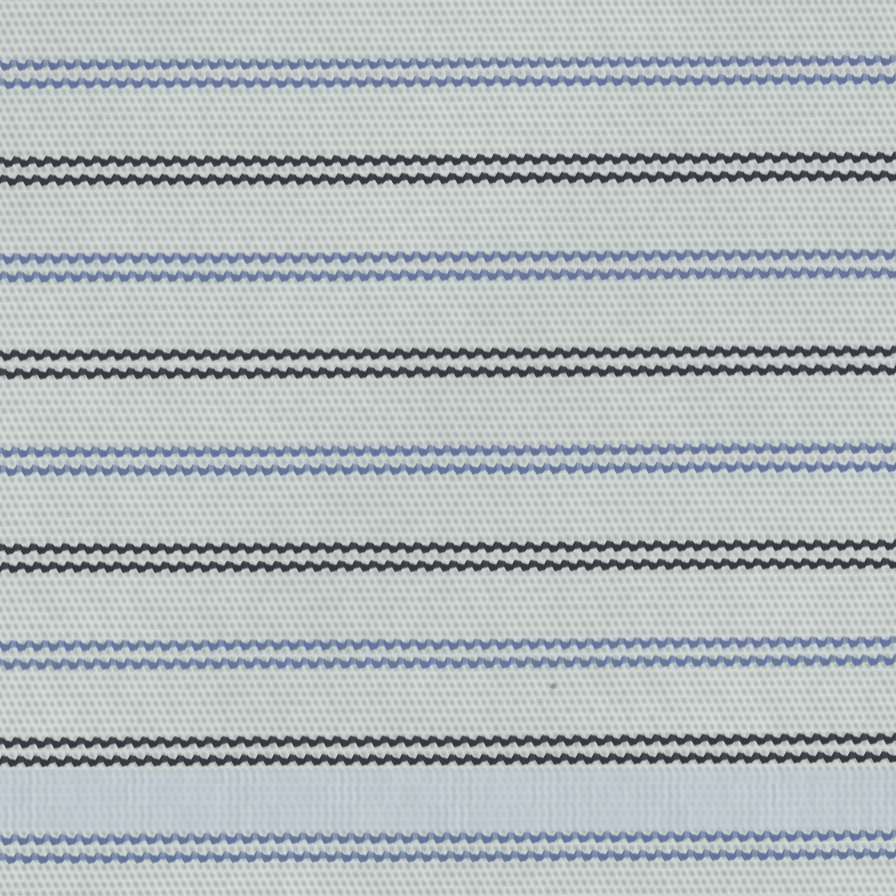
Reproduce this texture procedurally as a Shadertoy shader.

```glsl
float hash(vec2 p) {
    return fract(sin(dot(p, vec2(41.3, 289.1))) * 4375.85);
}

// Slow unevenness from layered sines
float drift(vec2 p) {
    return sin(p.x * 7.0 + 2.0 * sin(p.y * 5.0)) * 0.5
         + sin(p.y * 13.0 - p.x * 17.0) * 0.3
         + sin(p.x * 41.0 + p.y * 29.0) * 0.2;
}

// Staggered hollows between stitches: x = shade, y = random tone of the stitch
vec2 knit(vec2 p, float pixel) {
    vec2 cell = p * vec2(112.0, 104.0);
    cell.x += 0.5 * mod(floor(cell.y), 2.0);
    float tone = hash(floor(cell));
    vec2 q = fract(cell) - 0.5;
    q.x += 0.25 * q.y;
    float blur = 0.24 + 60.0 * pixel;
    float hollow = 1.0 - smoothstep(0.27 - blur, 0.27 + blur, length(q * vec2(1.0, 0.85)));
    return vec2(hollow, tone);
}

void mainImage(out vec4 fragColor, in vec2 fragCoord) {
    vec2 uv = fragCoord / iResolution.xy;
    float pixel = 1.0 / iResolution.y;

    // Rows climb slightly to the right and waver
    vec2 p = uv;
    p.y -= 0.005 * (uv.x - 0.5) + 0.0006 * drift(uv * vec2(1.0, 0.4));

    // Pale knitted ground
    vec2 stitch = knit(p, pixel);
    vec3 color = mix(vec3(0.825, 0.852, 0.835), vec3(0.635, 0.665, 0.665), stitch.x * 0.85);
    color += 0.025 * (stitch.y - 0.5) + 0.010 * drift(uv);

    // Cool ribbed band near the bottom
    float band = smoothstep(0.070, 0.076, uv.y) * (1.0 - smoothstep(0.138, 0.144, uv.y));
    float rib = sin(uv.x * 703.7) * (0.6 + 0.4 * sin(uv.x * 53.0));
    float grain = hash(floor(uv * vec2(224.0, 40.0))) - 0.5;
    vec3 bandColor = vec3(0.755, 0.795, 0.820) + 0.025 * rib + 0.025 * grain - 0.03 * stitch.x;
    color = mix(color, bandColor, band * 0.9);

    // Alternating blue and black pairs of stepped lines
    float k = (p.y - 0.0547) / 0.1081 + 0.5;
    float pairId = floor(k);
    float isBlack = mod(pairId, 2.0);
    float y = (fract(k) - 0.5) * 0.1081;
    float phase = p.x * 56.0 + 0.12 * sign(y) + 0.3 * hash(vec2(pairId, 3.0));
    float wave = sin(6.2832 * phase);
    float tooth = clamp(wave * 2.2, -1.0, 1.0);
    float d = abs(abs(y - 0.0019 * tooth) - 0.0103);
    float halfWidth = 0.0039 + 0.0005 * sin(12.5664 * phase);
    float soft = 0.0011 + 0.5 * pixel;
    float line = 1.0 - smoothstep(halfWidth - soft, halfWidth + soft, d);

    // Dye thins at each step and differs from loop to loop
    float loopTone = hash(vec2(floor(phase * 2.0), pairId * 2.0 + step(0.0, y)));
    float dye = mix(0.76, 0.95, isBlack) + 0.10 * (loopTone - 0.5);
    dye -= mix(0.28, 0.08, isBlack) * smoothstep(0.2, 0.9, wave);
    vec3 black = vec3(0.19, 0.19, 0.225);
    vec3 blue = vec3(0.29, 0.36, 0.55);
    vec3 yarn = mix(blue, black, isBlack) + 0.05 * (loopTone - 0.5);

    // Faint colour bleed around the yarn
    float halo = exp(-d * d / 0.00006);
    color = mix(color, mix(vec3(0.60, 0.65, 0.77), vec3(0.62, 0.61, 0.65), isBlack), 0.22 * halo);
    color = mix(color, yarn, line * dye);

    // One small speck of wear
    float speck = 1.0 - smoothstep(0.001, 0.005, length(uv - vec2(0.617, 0.234)));
    color = mix(color, vec3(0.45, 0.46, 0.49), 0.7 * speck);

    fragColor = vec4(clamp(color, 0.0, 1.0), 1.0);
}
```
